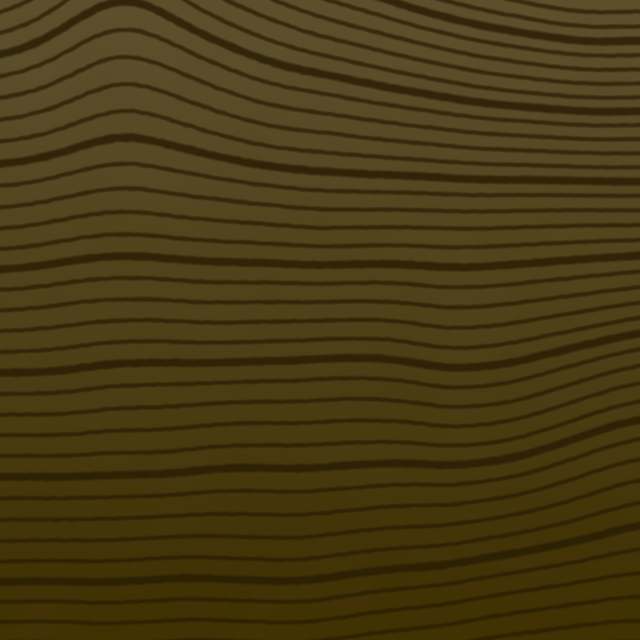
A three.js fragment shader for this texture:

```glsl
// Topographic contour lines on an olive-brown ground that lightens upward.
// A smooth height field is sliced into levels; the distance to the nearest
// level sets the line, and every fifth line is drawn heavier.
varying vec2 vUv;

vec2 hashGradient(vec2 cell) {
  float n = fract(sin(dot(cell, vec2(127.1, 311.7))) * 4375.85);
  return vec2(cos(6.2832 * n), sin(6.2832 * n));
}

float gradientNoise(vec2 p) {
  vec2 cell = floor(p);
  vec2 f = p - cell;
  vec2 u = f * f * f * (f * (f * 6.0 - 15.0) + 10.0);
  vec2 e = vec2(1.0, 0.0);
  float a = dot(hashGradient(cell), f);
  float b = dot(hashGradient(cell + e.xy), f - e.xy);
  float c = dot(hashGradient(cell + e.yx), f - e.yx);
  float d = dot(hashGradient(cell + e.xx), f - e.xx);
  return mix(mix(a, b, u.x), mix(c, d, u.x), u.y);
}

float bell(float x, float center, float width) {
  float t = (x - center) / width;
  return exp(-t * t);
}

// Terrain height, counted in heavy contour intervals.
float terrain(vec2 p) {
  float h = 6.2 * p.y - 0.57;
  // Ridge at the upper left and slope at the upper right
  h -= 0.62 * p.y * p.y * p.y * bell(p.x, 0.2, 0.15);
  h += 1.05 * smoothstep(0.35, 0.95, p.x) * smoothstep(0.6, 1.1, p.y);
  // Gentle swell in the middle and rise toward the lower right
  h -= 0.17 * bell(p.x, 0.5, 0.25) * bell(p.y, 0.4, 0.2);
  h -= 0.62 * smoothstep(0.68, 1.1, p.x) * bell(p.y, 0.36, 0.22);
  h -= 0.35 * smoothstep(0.4, 1.0, p.x) * (1.0 - smoothstep(0.05, 0.4, p.y));
  // Slight natural irregularity
  return h + 0.05 * gradientNoise(p * vec2(6.0, 4.0) + 3.7);
}

void main() {
  // Height in thin intervals, and its slope across the canvas
  float height = 5.0 * terrain(vUv);
  float dx = 5.0 * terrain(vUv + vec2(0.002, 0.0)) - height;
  float dy = 5.0 * terrain(vUv + vec2(0.0, 0.002)) - height;
  float slope = length(vec2(dx, dy)) / 0.002;

  // Fine roughness along the lines
  height += 0.045 * gradientNoise(vUv * vec2(75.0, 60.0));

  // Distance to the closest contour, heavier on every fifth
  float level = floor(height + 0.5);
  float dist = abs(height - level) / max(slope, 1.0);
  float heavy = 1.0 - step(0.5, mod(level + 0.25, 5.0));
  float thinLine = 0.9 * (1.0 - smoothstep(0.0006, 0.0058, dist));
  float heavyLine = 1.0 - smoothstep(0.0032, 0.0092, dist);
  float line = mix(thinLine, heavyLine, heavy);

  // Ground from warm dark brown below to grey olive above
  vec3 ground = mix(vec3(0.255, 0.195, 0.015), vec3(0.305, 0.25, 0.09),
                    smoothstep(0.0, 0.55, vUv.y));
  ground = mix(ground, vec3(0.365, 0.312, 0.175), smoothstep(0.4, 1.05, vUv.y));
  ground += 0.006 * gradientNoise(vUv * 9.0);

  vec3 ink = mix(vec3(0.175, 0.125, 0.01), vec3(0.195, 0.145, 0.04), vUv.y);
  gl_FragColor = vec4(mix(ground, ink, line), 1.0);
}
```
